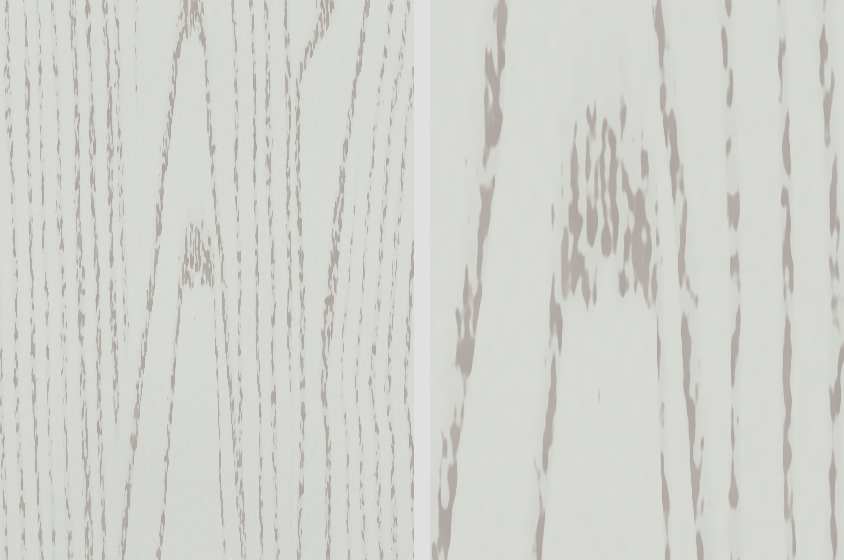
Left: the whole. Right: its middle third, enlarged.
Reproduce this texture procedurally as a Shadertoy shader.

```glsl
// Pale painted wood veneer: fine vertical pores show through a grey-white coat.
// Grain lines, leaning strands and cathedral arches give a pore density, and
// stretched gradient noise, thresholded by that density, draws the dashes.

const vec3 PAINT = vec3(0.842, 0.849, 0.828);
const vec3 PORE  = vec3(0.685, 0.650, 0.630);

float hash(vec2 p) {
    vec3 q = fract(vec3(p.xyx) * 0.1031);
    q += dot(q, q.yzx + 33.33);
    return fract((q.x + q.y) * q.z);
}

vec2 gradient(vec2 cell) {
    float angle = 6.2832 * hash(cell);
    return vec2(cos(angle), sin(angle));
}

// Gradient noise, roughly -0.7 to 0.7
float noise(vec2 p) {
    vec2 i = floor(p), f = p - i;
    vec2 u = f * f * f * (f * (f * 6.0 - 15.0) + 10.0);
    vec2 e = vec2(0.0, 1.0);
    float low  = mix(dot(gradient(i), f), dot(gradient(i + e.yx), f - e.yx), u.x);
    float high = mix(dot(gradient(i + e), f - e), dot(gradient(i + 1.0), f - 1.0), u.x);
    return mix(low, high, u.y);
}

// 1 between two soft limits, 0 outside
float between(float x, float from, float to, float soft) {
    return smoothstep(from - soft, from + soft, x)
         * (1.0 - smoothstep(to - soft, to + soft, x));
}

// Density across one strand, from the offset to its centre
float strand(float offset, float halfWidth) {
    return 1.0 - smoothstep(0.35, 1.35, abs(offset) / halfWidth);
}

// Repeated grain lines with uneven spacing, width and strength
float grainLines(float x, float y, float spacing, float halfWidth, float seed) {
    float cell = floor(x / spacing);
    float pick = hash(vec2(cell + 50.0, seed));
    float center = (cell + 0.5 + 0.3 * (pick - 0.5)) * spacing;
    center += 0.006 * noise(vec2(y * 3.0, cell * 7.3 + seed));
    float swell = 1.0 + 0.7 * noise(vec2(y * 6.0, cell * 3.7 + seed + 20.0));
    float width = halfWidth * mix(0.65, 1.2, hash(vec2(seed, cell + 80.0))) * swell;
    return strand(x - center, width) * mix(0.7, 1.0, pick);
}

// Cathedral arch: a sharp inner edge that fades upward and drags two long legs.
// legs holds the left and right steepness.
float arch(vec2 p, vec2 apex, float halfSpan, vec2 legs, float reach) {
    float dx = p.x - apex.x;
    float steepness = dx < 0.0 ? legs.x : legs.y;
    float cap = 0.025 * min(dx * dx / (halfSpan * halfSpan), 1.0);
    float drop = cap + steepness * max(abs(dx) - halfSpan, 0.0);
    float h = p.y - apex.y + drop + 0.035 * noise(vec2(p.x * 90.0, p.y * 6.0));
    return smoothstep(-0.01, 0.02, h) * (1.0 - smoothstep(0.25 * reach, reach, h));
}

// Centre of the broad strand that leans to the right
float leaningCenter(float y) {
    float rise = clamp((y - 0.25) / 0.8, 0.0, 1.0);
    return 0.576 + 0.09 * pow(rise, 1.5) + 0.011 * (1.0 - smoothstep(0.18, 0.32, y));
}

float grainDensity(vec2 p) {
    float y = p.y;
    float x = p.x + 0.004 * noise(vec2(p.x * 5.0, y * 5.0));
    float lean = x - leaningCenter(y);

    // Straight grain on the left, between the arches and the lean, and at right
    float leftLimit = mix(0.205, 0.245, smoothstep(0.1, 0.6, y));
    float left = grainLines(x + 0.03 * y, y, 0.0285, 0.0062, 1.0)
               * between(x, -1.0, leftLimit, 0.004);
    float middle = grainLines(x + 0.018 * y, y, 0.030, 0.0060, 5.0)
                 * between(x, 0.405, 0.522, 0.004);
    float right = grainLines(lean + 0.02 * y, y, 0.027, 0.0058, 9.0)
                * between(lean, 0.026, 1.0, 0.004);
    float density = max(left, max(middle, right));

    // Broad leaning strand and the smear that narrows below the top edge
    float bulge = between(y, 0.34, 0.68, 0.12);
    density = max(density, strand(lean, mix(0.0065, 0.0115, bulge)));
    float smear = smoothstep(0.84, 1.0, y);
    float smearCenter = 0.535 + 0.055 * smear + 0.006 * sin(5.0 * y);
    density = max(density, strand(x - smearCenter, mix(0.006, 0.021, smear)) * 0.95);

    // Two nested arches
    density = max(density, arch(vec2(x, y), vec2(0.342, 0.93), 0.019, vec2(9.0, 13.0), 0.20));
    density = max(density, arch(vec2(x, y), vec2(0.352, 0.49), 0.028, vec2(13.0, 26.0), 0.19));
    return density;
}

// Short vertical dashes whose share grows with the density
float pores(vec2 p, float density) {
    float sway = 0.003 * noise(p * vec2(12.0, 14.0));
    vec2 q = vec2(p.x + sway, p.y);
    float fiber = noise(q * vec2(215.0, 36.0))
                + 0.45 * noise(q * vec2(330.0, 85.0) + 17.0);
    float threshold = mix(0.85, -0.10, density);
    return smoothstep(threshold - 0.13, threshold + 0.17, fiber);
}

void mainImage(out vec4 fragColor, in vec2 fragCoord) {
    vec2 p = fragCoord / iResolution.y;
    float density = grainDensity(p);

    // Coat with faint clouds, brush marks and a slightly darker foot
    float tone = 0.010 * noise(p * vec2(4.0, 3.0))
               + 0.010 * noise(p * vec2(150.0, 60.0))
               - 0.012 * (1.0 - smoothstep(0.0, 0.5, p.y));
    vec3 color = PAINT + tone - 0.022 * density;

    float strength = 0.9 + 0.25 * noise(p * vec2(60.0, 25.0));
    color = mix(color, PORE, pores(p, density) * strength);
    fragColor = vec4(color, 1.0);
}
```
